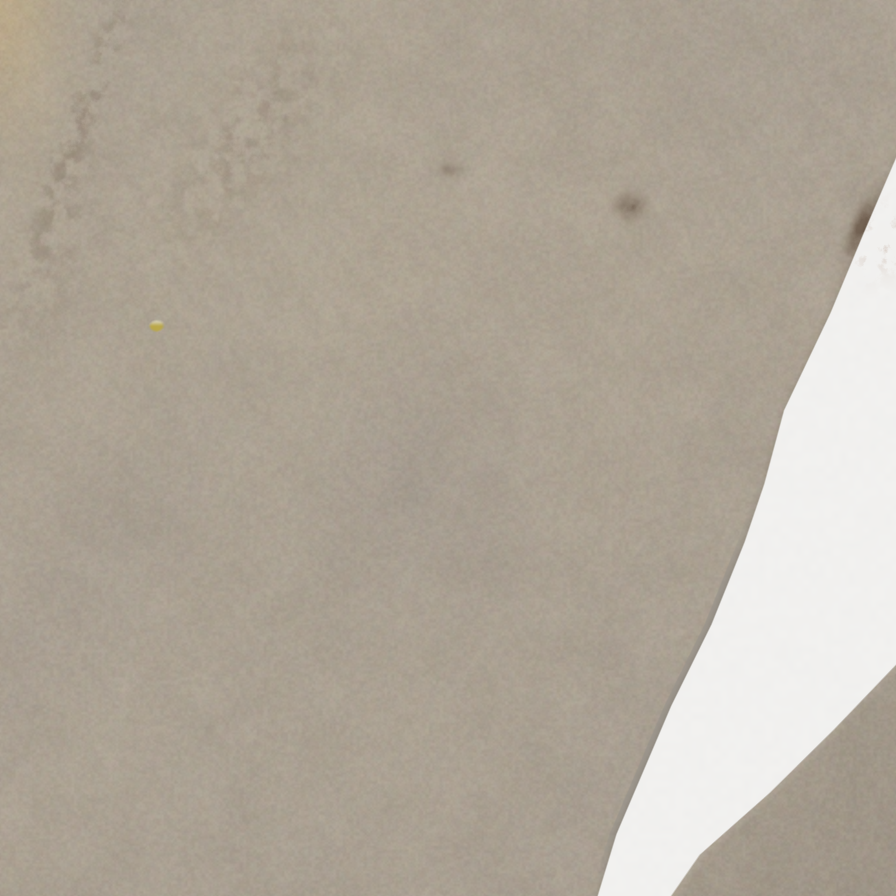
A Shadertoy shader for this texture:

```glsl
// Weathered beige concrete with soft diagonal staining, a few dark spots and
// a pale angular band sweeping up the right side. The band is bounded by two
// polylines; the concrete is layered value noise, gaussian tints and grain.

#define WARM vec3(0.685, 0.645, 0.580)
#define COOL vec3(0.645, 0.608, 0.562)
#define BAND vec3(0.945, 0.942, 0.935)
#define STAIN vec3(0.42, 0.35, 0.29)
#define GRAIN 0.050
#define MOTTLE 0.035
#define RIM_WIDTH 0.007

const vec2 LEFT_EDGE[10] = vec2[10](
    vec2(0.667, 0.0), vec2(0.688, 0.069), vec2(0.749, 0.212), vec2(0.794, 0.303),
    vec2(0.831, 0.395), vec2(0.853, 0.460), vec2(0.875, 0.542), vec2(0.927, 0.651),
    vec2(0.964, 0.740), vec2(1.001, 0.826));
const vec2 RIGHT_EDGE[5] = vec2[5](
    vec2(0.749, 0.0), vec2(0.781, 0.046), vec2(0.859, 0.115),
    vec2(0.931, 0.186), vec2(1.001, 0.259));

float hash(vec2 p) {
    return fract(sin(dot(p, vec2(12.9898, 78.233))) * 43758.5453);
}

float noise(vec2 p) {
    vec2 i = floor(p), f = fract(p);
    f = f * f * (3.0 - 2.0 * f);
    return mix(mix(hash(i), hash(i + vec2(1, 0)), f.x),
               mix(hash(i + vec2(0, 1)), hash(i + vec2(1, 1)), f.x), f.y);
}

float fbm(vec2 p) {
    float sum = 0.0, amp = 0.5;
    for (int i = 0; i < 5; i++) {
        sum += amp * noise(p);
        p = mat2(1.6, 1.2, -1.2, 1.6) * p + 7.3;
        amp *= 0.5;
    }
    return sum;
}

// Gaussian blob with radii r, its long axis turned by angle a
float blob(vec2 p, vec2 center, vec2 r, float a) {
    vec2 d = p - center;
    d = vec2(cos(a) * d.x + sin(a) * d.y, cos(a) * d.y - sin(a) * d.x) / r;
    return exp(-dot(d, d));
}

// Horizontal position of each boundary at height y
float leftEdge(float y) {
    float x = LEFT_EDGE[0].x;
    for (int i = 0; i < 9; i++) {
        vec2 a = LEFT_EDGE[i], b = LEFT_EDGE[i + 1];
        x += (b.x - a.x) * (i == 8 ? max((y - a.y) / (b.y - a.y), 0.0)
                                  : clamp((y - a.y) / (b.y - a.y), 0.0, 1.0));
    }
    return x;
}

float rightEdge(float y) {
    float x = RIGHT_EDGE[0].x;
    for (int i = 0; i < 4; i++) {
        vec2 a = RIGHT_EDGE[i], b = RIGHT_EDGE[i + 1];
        x += (b.x - a.x) * (i == 3 ? max((y - a.y) / (b.y - a.y), 0.0)
                                  : clamp((y - a.y) / (b.y - a.y), 0.0, 1.0));
    }
    return x;
}

vec3 concrete(vec2 p, float rough) {
    // Broad warm and cool areas, drawn out along the diagonal
    vec2 q = vec2(dot(p, vec2(0.5, 0.87)), dot(p, vec2(0.87, -0.5)));
    float cool = 0.22 + 0.35 * (1.0 - p.y) + 0.6 * (fbm(q * vec2(3.0, 6.0)) - 0.5);
    cool += 0.35 * blob(p, vec2(0.46, 0.46), vec2(0.20, 0.09), -0.7);
    cool += 0.35 * blob(p, vec2(0.12, 0.38), vec2(0.26, 0.08), 0.9);
    cool += 0.30 * blob(p, vec2(0.80, 0.92), vec2(0.25, 0.15), 0.0);
    cool -= 0.25 * blob(p, vec2(0.38, 0.66), vec2(0.22, 0.06), 0.9);
    vec3 col = mix(WARM, COOL, clamp(cool, 0.0, 1.0));

    // Yellowed corner and brown diagonal streaks
    col += vec3(0.06, 0.03, -0.03) * blob(p, vec2(0.0, 1.0), vec2(0.06, 0.13), 0.0);
    float streaks = blob(p, vec2(0.10, 0.89), vec2(0.17, 0.018), 1.22)
                  + 0.7 * blob(p, vec2(0.27, 0.84), vec2(0.14, 0.05), 0.95)
                  + 0.5 * blob(p, vec2(0.07, 0.72), vec2(0.12, 0.04), 1.1);
    col = mix(col, STAIN, 0.30 * streaks * smoothstep(0.35, 0.7, rough));

    // Mottling and fine grain with a trace of colour
    float grain = 0.6 * noise(p * 260.0) + 0.4 * noise(p * 490.0 + 31.0) - 0.5;
    col += MOTTLE * (fbm(p * 22.0) - 0.48) + GRAIN * grain;
    col += 0.018 * (vec3(noise(p * 170.0 + 5.0), noise(p * 170.0 + 55.0),
                         noise(p * 170.0 + 95.0)) - 0.5);
    return col;
}

void mainImage(out vec4 fragColor, in vec2 fragCoord) {
    vec2 p = fragCoord / iResolution.xy;
    float px = 1.0 / iResolution.y;
    float rough = fbm(p * 75.0);
    vec3 col = concrete(p, rough);

    // Small spots and a stain against the band
    float spots = 0.9 * blob(p, vec2(0.704, 0.769), vec2(0.015, 0.013), 0.0)
                + 0.5 * blob(p, vec2(0.504, 0.811), vec2(0.011, 0.007), 0.0)
                + 1.1 * blob(p, vec2(0.962, 0.747), vec2(0.032, 0.010), 1.15);
    col = mix(col, STAIN, clamp(spots * (0.25 + 1.1 * rough), 0.0, 0.85));

    // Yellow fleck with a pale upper side
    float fleck = length((p - vec2(0.175, 0.636)) / vec2(1.2, 1.0)) + 0.004 * (rough - 0.5);
    vec3 fleckColor = mix(vec3(0.74, 0.66, 0.24), vec3(0.86, 0.83, 0.70),
                          smoothstep(0.635, 0.642, p.y));
    col = mix(col, fleckColor, 0.85 * (1.0 - smoothstep(0.004, 0.008, fleck)));

    // Signed distances to the band's sides, positive inside
    float leftDist = (p.x - leftEdge(p.y)) * 0.91;
    float rightDist = (rightEdge(p.y) - p.x) * 0.70;
    col -= 0.035 * smoothstep(0.0, -0.01, rightDist);
    float rim = smoothstep(-RIM_WIDTH - px, -RIM_WIDTH + px, leftDist)
              * smoothstep(0.0, 0.10, p.y) * (1.0 - smoothstep(0.34, 0.46, p.y));
    col = mix(col, vec3(0.60, 0.58, 0.55), 0.7 * rim * step(0.0, rightDist));
    col -= 0.06 * exp(-abs(leftDist) / 0.003);

    // Pale band with faint specks beside the stain
    vec3 band = BAND + 0.008 * (noise(p * 120.0) - 0.5);
    float specks = blob(p, vec2(0.985, 0.73), vec2(0.035, 0.03), 0.6);
    band = mix(band, vec3(0.78, 0.70, 0.65), 0.5 * specks * smoothstep(0.5, 0.68, rough));
    col = mix(col, band, smoothstep(-px, px, min(leftDist, rightDist)));

    fragColor = vec4(clamp(col, 0.0, 1.0), 1.0);
}
```
